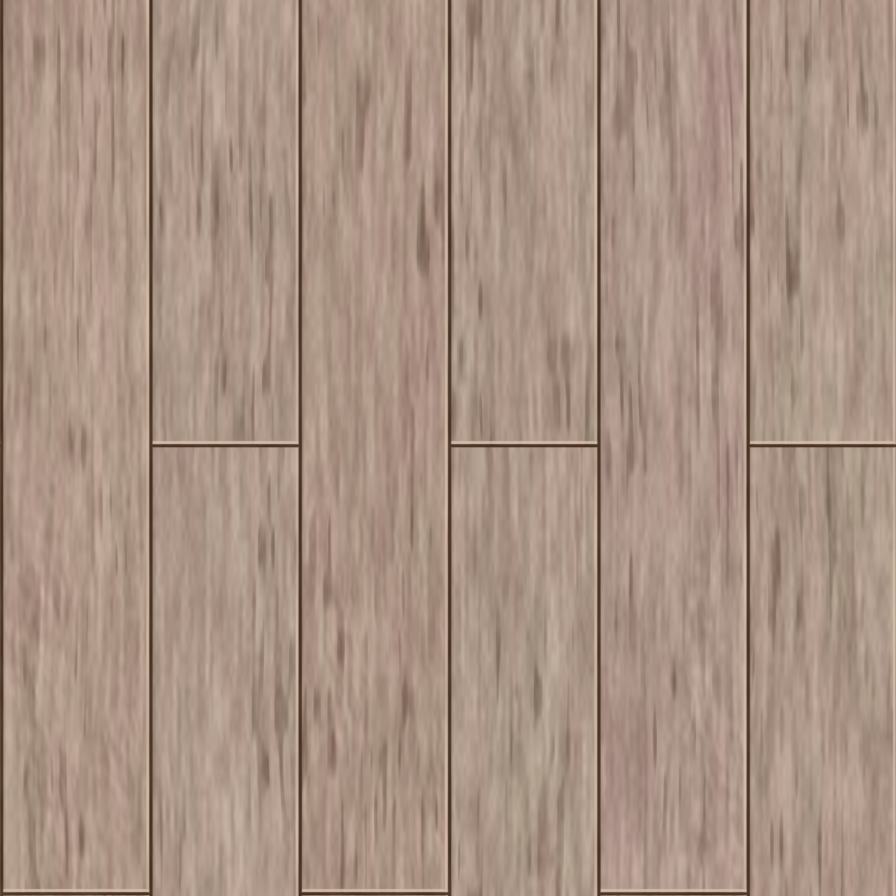
A WebGL 1 fragment shader for this texture:

```glsl
precision highp float;
// Wooden floor: six columns of upright planks, one canvas long, with every
// other column shifted by half a length. Stretched value noise makes the grain;
// signed distances to the joints give dark grooves and pale bevels.

uniform vec2 u_resolution;

float hash(vec2 p) {
  vec3 q = fract(p.xyx * vec3(0.1031, 0.1030, 0.0973));
  q += dot(q, q.yzx + 33.33);
  return fract((q.x + q.y) * q.z);
}

float noise(vec2 p) {
  vec2 i = floor(p), f = fract(p);
  f = f * f * (3.0 - 2.0 * f);
  return mix(mix(hash(i), hash(i + vec2(1.0, 0.0)), f.x),
             mix(hash(i + vec2(0.0, 1.0)), hash(i + vec2(1.0, 1.0)), f.x), f.y);
}

// Smooth band of the given half width around distance zero
float band(float d, float halfWidth, float blur) {
  return 1.0 - smoothstep(halfWidth - blur, halfWidth + blur, abs(d));
}

vec3 woodColor(vec2 p, float column) {
  // Each plank cuts its own region of the noise, with slightly wavy fibres
  vec2 g = p + vec2(column * 3.7 + 2.0, column * 5.3 + 1.0);
  g.x += 0.006 * (noise(g * vec2(14.0, 6.0)) - 0.5);

  // Long soft bands, medium fibres, fine threads and a faint speckle
  float shade = 0.030 * (noise(g * vec2(28.0, 2.5)) - 0.5)
              + 0.065 * (noise(g * vec2(110.0, 9.0)) - 0.5)
              + 0.105 * (noise(g * vec2(220.0, 18.0) + 40.0) - 0.5)
              + 0.050 * (noise(g * vec2(300.0, 80.0)) - 0.5);

  // Short thin dark pores gathered in patches
  float pores = smoothstep(0.62, 0.95, noise(g * vec2(190.0, 16.0) + 17.0));
  shade -= 0.13 * pores * smoothstep(0.25, 0.75, noise(g * vec2(24.0, 5.0) + 9.0));

  // Slanted flecks in the lower part of the unshifted planks
  float flecks = noise(vec2(g.x * 190.0 + g.y * 45.0, g.y * 50.0 - g.x * 60.0));
  float patchMask = smoothstep(0.5, 0.8, noise(g * vec2(22.0, 6.0) + 5.0))
                  * (1.0 - smoothstep(0.35, 0.55, p.y)) * (1.0 - mod(column, 2.0));
  shade += 0.07 * (flecks - 0.5) * patchMask;

  // Drift between rosy and grey green, plus a tone for the whole plank
  float rosy = 0.8 * (noise(g * vec2(75.0, 9.0) + 31.0) - 0.5)
             + 0.5 * (noise(g * vec2(16.0, 6.0) + 63.0) - 0.5)
             + 0.12 - 0.24 * mod(column, 2.0);
  float beige = hash(vec2(column, 4.0)) - 0.5;
  return vec3(0.680, 0.591, 0.535) + shade * vec3(1.0, 1.02, 1.0)
       + rosy * vec3(0.018, -0.016, 0.004) + beige * vec3(0.004, 0.006, -0.016);
}

void main() {
  vec2 uv = gl_FragCoord.xy / u_resolution;
  float blur = max(0.0011, 0.6 / min(u_resolution.x, u_resolution.y));

  // Plank layout and signed distance to its nearest joints
  float cell = (uv.x - 0.0018) * 6.0;
  float column = mod(floor(cell), 6.0);
  vec2 local = vec2(fract(cell), fract(uv.y - 0.0025 - 0.5 * mod(column, 2.0)));
  vec2 joint = (local - step(0.5, local)) * vec2(1.0 / 6.0, 1.0);

  vec3 color = woodColor(vec2(local.x / 6.0, local.y), column);

  // Soft shadow on the left, lit bevel on the right and bottom edges
  color *= 1.0 - 0.10 * smoothstep(0.006, 0.002, joint.x) * step(0.0, joint.x);
  float litSide = band(joint.x + 0.0036, 0.0016, blur)
                * (0.45 + 0.45 * noise(vec2(column * 7.0, uv.y * 14.0)));
  float litEnd = 0.9 * band(joint.y - 0.0036, 0.0016, blur);
  color = mix(color, vec3(0.84, 0.75, 0.67), max(litSide, litEnd));

  // Dark grooves, slightly uneven in depth
  float groove = max(band(joint.x, 0.0018, blur), band(joint.y, 0.0017, blur));
  float depth = 0.88 + 0.12 * noise(uv * 40.0);
  color = mix(color, vec3(0.27, 0.18, 0.12), groove * depth);

  gl_FragColor = vec4(color, 1.0);
}
```
